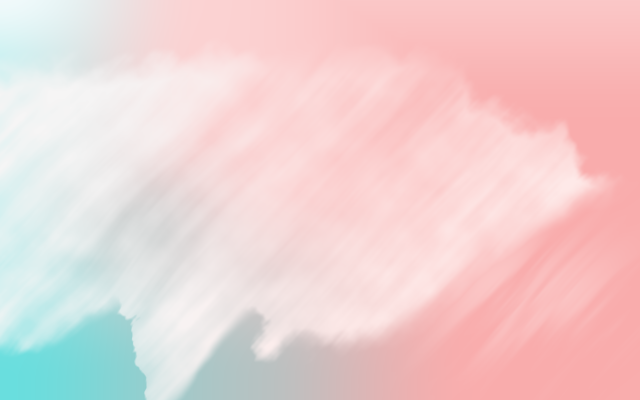
Give the GLSL for this background, as a WebGL 1 fragment shader.

```glsl
precision highp float;
// Wispy diagonal clouds drifting across a teal to rose pastel sky.
uniform vec2 u_resolution;

#define STREAK_ANGLE 0.82
#define STREAK_STRETCH vec2(2.4, 19.0)
#define STREAK_CONTRAST 0.85
#define FLUFF_SCALE 15.0
#define EDGE_RAGGED 0.09
#define TEAL vec3(0.41, 0.87, 0.87)
#define SLATE vec3(0.70, 0.765, 0.765)
#define ROSE vec3(0.975, 0.675, 0.675)
#define BLUSH vec3(0.985, 0.82, 0.82)
#define ICE vec3(0.70, 0.935, 0.935)
#define CLOUD_COOL vec3(0.965, 0.96, 0.96)
#define CLOUD_WARM vec3(0.995, 0.915, 0.91)

float hash(vec2 p) {
  vec3 q = fract(p.xyx * 0.1031);
  q += dot(q, q.yzx + 33.33);
  return fract((q.x + q.y) * q.z);
}

float noise(vec2 p) {
  vec2 i = floor(p), f = fract(p);
  f = f * f * (3.0 - 2.0 * f);
  return mix(mix(hash(i), hash(i + vec2(1.0, 0.0)), f.x),
             mix(hash(i + vec2(0.0, 1.0)), hash(i + 1.0), f.x), f.y);
}

float fbm(vec2 p) {
  float sum = 0.0, amp = 0.5;
  for (int i = 0; i < 5; i++) {
    sum += amp * noise(p);
    p = mat2(1.6, 0.5, -0.5, 1.6) * p + 17.3;
    amp *= 0.5;
  }
  return sum / 0.97;
}

// Streak noise keeps its axes so that every octave runs the same way.
float streaks(vec2 p) {
  float sum = 0.0, amp = 0.5;
  for (int i = 0; i < 4; i++) {
    sum += amp * noise(p);
    p = p * vec2(1.8, 2.0) + 41.7;
    amp *= 0.55;
  }
  return sum / 1.01;
}

float lobe(vec2 p, vec2 center, vec2 size) {
  vec2 d = (p - center) / size;
  return exp(-dot(d, d));
}

vec3 skyColor(vec2 p) {
  vec3 low = mix(TEAL, SLATE, smoothstep(0.0, 0.65, p.x));
  low = mix(low, ROSE, smoothstep(0.55, 1.2, p.x));
  float pale = 1.0 - smoothstep(0.55, 1.4, p.x);
  pale = max(pale, 0.8 * smoothstep(0.68, 1.08, p.y));
  vec3 high = mix(ROSE, BLUSH, pale);
  high = mix(ICE, high, smoothstep(-0.1, 0.5, p.x));
  vec3 sky = mix(low, high, smoothstep(0.05, 0.55, p.y));
  sky = mix(sky, SLATE, 0.65 * lobe(p, vec2(0.38, 0.43), vec2(0.17, 0.15)));
  return mix(sky, vec3(0.95, 0.98, 0.985), lobe(p, vec2(0.0, 1.03), vec2(0.28, 0.17)));
}

// Height of the lower cloud boundary, with a tail reaching the bottom.
float lowerEdge(float x) {
  float y = mix(0.14, 0.25, smoothstep(0.08, 0.34, x));
  y = mix(y, -0.04, smoothstep(0.31, 0.38, x));
  y = mix(y, 0.21, smoothstep(0.38, 0.64, x));
  y = mix(y, 0.14, smoothstep(0.62, 0.68, x));
  return mix(y, 0.50, smoothstep(0.92, 1.58, x));
}

float cloudDensity(vec2 p) {
  vec2 dir = vec2(cos(STREAK_ANGLE), sin(STREAK_ANGLE));
  vec2 st = vec2(dot(p, dir), dot(p, vec2(dir.y, -dir.x)));
  float fluff = fbm(p * FLUFF_SCALE);
  float bend = 0.03 * (noise(p * 4.0) - 0.5);
  float streak = streaks((st + vec2(0.0, bend)) * STREAK_STRETCH + 9.0);

  // Ragged silhouette
  vec2 q = p + dir * EDGE_RAGGED * (streak - 0.5) + EDGE_RAGGED * (fluff - 0.5);
  float top = min(0.84 + 0.05 * q.x, 0.87 - 0.62 * (q.x - 1.05));
  float soft = mix(0.035, 0.10, smoothstep(0.6, 1.1, p.x));
  float mask = smoothstep(-0.02, soft, q.y - lowerEdge(q.x));
  mask *= smoothstep(-0.015, 0.06, top - q.y);
  mask *= 1.0 - smoothstep(1.48, 1.58, q.x);

  // Two plates separated by a thin diagonal gap
  float left = 0.85 * (1.0 - smoothstep(-0.20, 0.02, st.y));
  left *= mix(0.68, 1.0, smoothstep(0.45, 0.75, p.y));
  float right = mix(0.28, 0.72, smoothstep(0.12, 0.55, st.y));
  float body = max(left, right);
  body += 0.55 * lobe(p, vec2(0.47, 0.19), vec2(0.19, 0.19));
  body += 0.25 * lobe(p, vec2(0.10, 0.22), vec2(0.22, 0.09));
  body += 0.18 * lobe(p, vec2(1.38, 0.54), vec2(0.20, 0.13));
  float detail = STREAK_CONTRAST * (streak - 0.5) + 0.45 * (fluff - 0.5);
  float density = mask * clamp(body + detail * (1.15 - 0.5 * body), 0.0, 1.0);

  // Faint wisps under the right plate
  float wisps = lobe(p, vec2(1.32, 0.25), vec2(0.24, 0.16));
  return max(density, 0.5 * wisps * smoothstep(0.4, 0.8, streak));
}

void main() {
  vec2 p = gl_FragCoord.xy / u_resolution * vec2(1.6, 1.0);
  vec3 cloud = mix(CLOUD_COOL, CLOUD_WARM, smoothstep(0.25, 0.95, p.x));
  gl_FragColor = vec4(mix(skyColor(p), cloud, cloudDensity(p)), 1.0);
}
```
